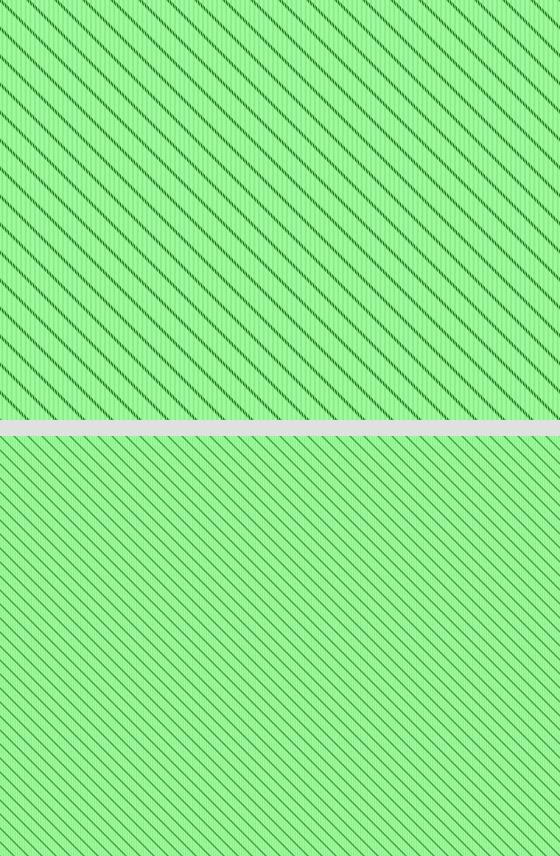
Top, the tile; bottom, the same tile 2 across and 2 down.
Give the GLSL for this pattern, as a WebGL 1 fragment shader.

```glsl
precision highp float;
// Pale green ribbed cloth crossed by diagonal lines of small dark stitches.

uniform vec2 u_resolution;

const vec2 REPEATS = vec2(20.0, 15.0);     // diagonal lines across and down
const float RIBS_PER_REPEAT = 6.0;
const float GROOVE_WIDTH = 0.40;           // share of one rib
const float LINE_WIDTH = 0.14;             // share of one repeat
const vec2 STITCH_RATE = vec2(12.0, 2.0);  // whole numbers set count and lean
const float STITCH_WIDTH = 0.64;           // share of one stitch step

const vec3 CLOTH_COLOR = vec3(0.62, 0.99, 0.62);
const vec3 GROOVE_COLOR = vec3(0.54, 0.92, 0.53);
const vec3 STITCH_COLOR = vec3(0.09, 0.47, 0.09);

// Distance to the nearest whole number.
float distanceToWhole(float t) {
  return abs(fract(t + 0.5) - 0.5);
}

// Smoothed stripes of the given width, centred on whole numbers.
float stripes(float t, float width, float blur) {
  return clamp((0.5 * width - distanceToWhole(t)) / blur + 0.5, 0.0, 1.0);
}

void main() {
  vec2 cell = gl_FragCoord.xy / u_resolution * REPEATS;
  vec2 pixel = REPEATS / u_resolution;

  // Vertical ribs
  float groove = stripes(cell.x * RIBS_PER_REPEAT + 0.5, GROOVE_WIDTH,
                         pixel.x * RIBS_PER_REPEAT);
  vec3 color = mix(CLOTH_COLOR, GROOVE_COLOR, groove);

  // Diagonal lines, broken into steep stitches
  float line = stripes(cell.x + cell.y, LINE_WIDTH, length(pixel));
  float stitch = stripes(dot(cell, STITCH_RATE), STITCH_WIDTH,
                         length(pixel * STITCH_RATE));
  color = mix(color, STITCH_COLOR, line * stitch);

  gl_FragColor = vec4(color, 1.0);
}
```
